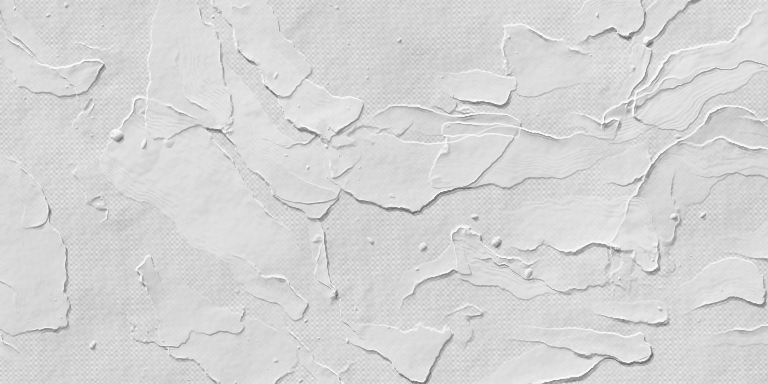
A WebGL 2 fragment shader for this texture:

```glsl
#version 300 es
precision highp float;
// Thick white paint laid with a palette knife over woven canvas, lit from the upper left.

uniform vec2 u_resolution;
out vec4 fragColor;

vec4 hash4(float n) {
  return fract(sin(n * vec4(12.99, 78.23, 37.72, 51.36) + 4.1) * 4375.85);
}

// Layered sines, turned and bent at each octave; roughly -1 to 1.
float ripple(vec2 p) {
  float sum = 0.0, amp = 0.55;
  for (int i = 0; i < 5; i++) {
    p = mat2(0.8, 0.6, -0.6, 0.8) * p * 1.9 + 1.7;
    sum += amp * sin(p.x + 1.4 * sin(p.y));
    amp *= 0.47;
  }
  return sum;
}

float boxDistance(vec2 q, vec2 extent) {
  vec2 k = abs(q) - extent;
  return length(max(k, 0.0)) + min(max(k.x, k.y), 0.0);
}

// Small crumbs of dry paint, at most one per cell.
float crumbs(vec2 p, float cells) {
  vec2 id = floor(p * cells);
  vec4 r = hash4(dot(id, vec2(1.37, 7.91)));
  vec2 offset = fract(p * cells) - 0.3 - 0.4 * r.xy;
  float radius = 0.08 + 0.16 * r.z * r.z;
  float dome = max(0.0, 1.0 - dot(offset, offset) / (radius * radius));
  return step(0.9, r.w) * dome * radius / cells;
}

// Returns height, paint coverage and paint tone.
vec3 paint(vec2 p) {
  vec2 bend = vec2(ripple(p * 3.5), ripple(p * 3.5 + 9.0));
  vec2 ragged = vec2(ripple(p * 19.0), ripple(p * 19.0 + 5.0));
  vec2 torn = vec2(ripple(p * 70.0), ripple(p * 70.0 + 2.0));
  float lumps = max(0.0, ripple(p * 22.0 + 3.0) + 0.3);
  vec2 warped = p + 0.06 * bend + 0.009 * ragged * (0.7 + bend.yx) + 0.0022 * torn;
  vec3 surface = vec3(0.0);

  for (int i = 0; i < 44; i++) {
    float n = float(i);
    vec4 r = hash4(n + 1.0);
    vec4 s = hash4(n + 60.0);

    // Placement: falling strokes on the left, rising ones on the right.
    vec2 center = fract(n * vec2(0.7549, 0.5698) + 0.3);
    center.x = i % 8 == 0 ? 0.02 : 0.42 + 1.63 * center.x;
    float angle = mix(-0.85, 0.4, smoothstep(0.8, 1.25, center.x)) + 1.1 * (r.x - 0.5);
    angle += s.w > 0.7 ? 3.14 : 0.0;
    float c = cos(angle), a = sin(angle);
    vec2 q = mat2(c, -a, a, c) * (warped - center);
    q.y += (r.y - 0.5) * 3.0 * q.x * q.x;

    // Rounded outline, tapering toward one end.
    vec2 extent = mix(vec2(0.1, 0.03), vec2(0.26, 0.09), r.zw) * mix(1.5, 0.45, n / 44.0);
    float along = clamp(q.x / extent.x, -1.0, 1.0);
    float across = clamp(q.y / extent.y, -1.0, 1.0) * (s.x < 0.35 ? 1.0 : -1.0);
    extent.y *= 0.75 + 0.35 * along;
    float d = boxDistance(q, extent * vec2(0.85, 0.5)) - 0.5 * extent.y;
    float laid = smoothstep(-1.0, -0.2, along);
    float mask = smoothstep(0.002, -0.003, d) * laid;

    // Flattened body with drag marks, swelling toward a lumpy lip on one side.
    float thick = (0.001 + 0.007 * s.y * s.y) * (0.2 + 0.8 * smoothstep(-0.6, 0.9, along));
    float drag = 0.00016 * sin(q.y * 330.0 + 6.0 * sin(q.y * 47.0 + n)) * s.z * (1.0 + bend.x);
    float side = smoothstep(-0.2, 1.0, across + 0.4 * along) * laid;
    float swell = 0.004 * exp(-pow(d / 0.028, 2.0)) * side;
    surface.x = mix(surface.x, 0.45 * surface.x + thick + drag + swell, mask);
    surface.x += 0.0068 * exp(-pow((d + 0.002) / 0.0042, 2.0)) * lumps * side;
    surface.y = mix(surface.y, 0.65 + 0.35 * s.w, mask);
    surface.z = mix(surface.z, s.z - 0.5, mask);
  }

  // Curling skin edges that come and go, over a gently uneven ground.
  float fold = ripple(warped * vec2(3.8, 5.0) + 2.0);
  float gate = smoothstep(0.0, 0.6, ripple(p * 5.0 + 6.0));
  surface.x += gate * (0.004 * smoothstep(-0.025, 0.025, fold)
             + 0.004 * lumps * exp(-pow(fold / 0.03, 2.0)));
  surface.x += 0.0022 * ripple(p * 9.0 + 1.0) + 0.00012 * torn.x;
  surface.x += 0.9 * crumbs(p + 0.009 * ragged, 15.0) * smoothstep(0.0, 0.6, bend.x);
  surface.x += 0.7 * crumbs(p + 0.006 * ragged + 0.37, 38.0) * smoothstep(0.0, 0.6, bend.y);
  return surface;
}

void main() {
  vec2 p = gl_FragCoord.xy / u_resolution.y;
  vec2 light = normalize(vec2(-0.5, 0.86));

  // Relief along the light direction, plus short shadows behind thick edges.
  vec3 lower = paint(p - light * 0.0017);
  vec3 upper = paint(p + light * 0.0017);
  float slope = (lower.x - upper.x) / 0.0034;
  float lit = slope / (0.9 + abs(slope));
  float blocker = paint(p + light * 0.01).x;
  float shadow = smoothstep(0.002, 0.01, blocker - 0.5 * (lower.x + upper.x));
  float cover = 0.5 * (lower.y + upper.y);
  float tone = mix(0.836, 0.86 + 0.03 * lower.z, cover);
  tone += 0.014 * ripple(p * 2.6 + 4.0);

  // Woven threads and faint vertical scrapes on bare canvas.
  vec2 thread = (p + 0.0025 * ripple(p * 11.0)) * 480.0;
  float weave = sin(thread.x) * sin(thread.y) + 0.3 * sin(thread.y);
  float bare = 1.0 - cover;
  tone += bare * 0.042 * weave * (0.8 + 0.5 * ripple(p * 17.0));
  tone += bare * 0.009 * ripple(vec2(p.x * 45.0, p.y * 2.0));
  tone += (0.006 + 0.012 * bare) * ripple(p * 130.0);

  tone += lit * (lit > 0.0 ? 0.19 : 0.42) - 0.16 * shadow;
  fragColor = vec4(vec3(clamp(tone, 0.0, 0.97)), 1.0);
}
```
